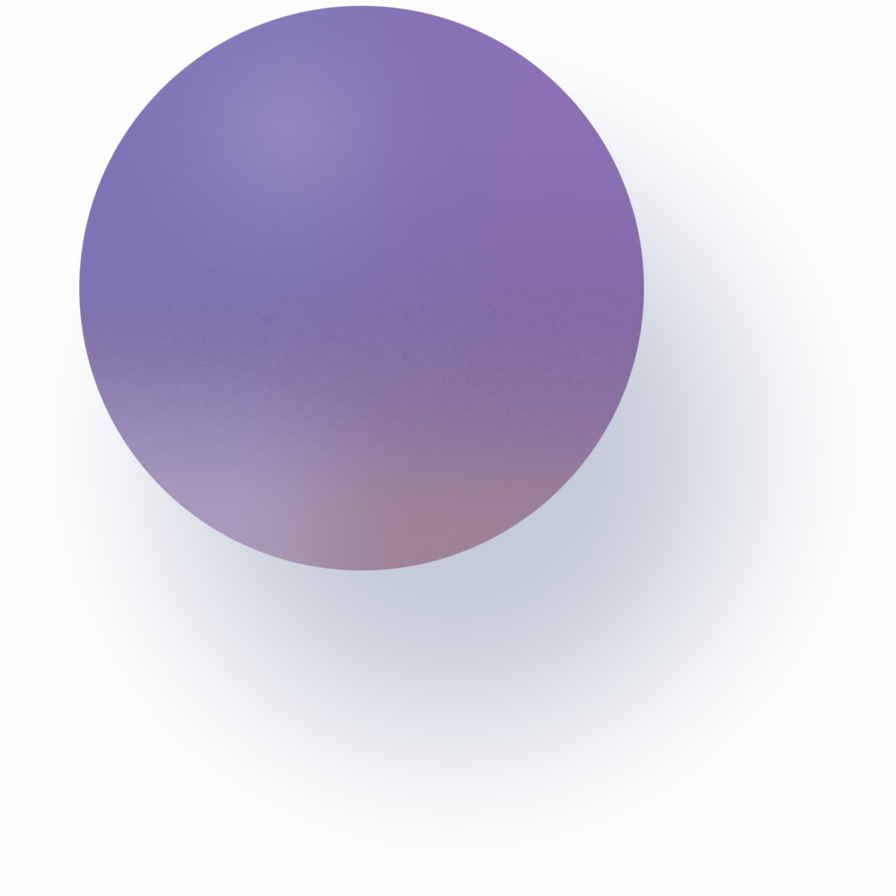
Reproduce this background procedurally as a WebGL 1 fragment shader.

```glsl
precision highp float;

uniform vec2 u_resolution;

// Layout, in canvas units
const vec2 BALL_CENTER = vec2(0.4036, 0.6784);
const float BALL_RADIUS = 0.3151;
const vec2 SHADOW_CENTER = vec2(0.508, 0.500);
const float SHADOW_INNER = 0.13;
const float SHADOW_OUTER = 0.485;
const vec2 GLOW_CENTER = vec2(0.318, 0.858);
const float GLOW_RADIUS = 0.19;
const float GLOW_STRENGTH = 0.55;
const float DUSK_HEIGHT = 0.595;
const float DUSK_WIDTH = 0.075;
const float GRAIN_CELLS = 380.0;
const float GRAIN_STRENGTH = 0.022;

// Colours
const vec3 PAPER = vec3(0.996, 0.996, 0.997);
const vec3 SHADOW = vec3(0.775, 0.797, 0.850);
const vec3 BLUE = vec3(0.490, 0.455, 0.710);
const vec3 VIOLET = vec3(0.540, 0.445, 0.710);
const vec3 PLUM = vec3(0.505, 0.405, 0.655);
const vec3 DUSK = vec3(0.515, 0.440, 0.620);
const vec3 LAVENDER = vec3(0.655, 0.600, 0.725);
const vec3 ROSE = vec3(0.620, 0.510, 0.590);
const vec3 GLOW = vec3(0.650, 0.590, 0.790);

float hash(vec2 cell) {
  return fract(sin(dot(cell, vec2(127.1, 311.7))) * 4375.85);
}

// Smoothed random value per cell, centred on zero
float grain(vec2 p) {
  vec2 cell = floor(p);
  vec2 f = smoothstep(0.0, 1.0, fract(p));
  float low = mix(hash(cell), hash(cell + vec2(1.0, 0.0)), f.x);
  float high = mix(hash(cell + vec2(0.0, 1.0)), hash(cell + 1.0), f.x);
  return mix(low, high, f.y) - 0.5;
}

vec3 ballColor(vec2 p) {
  // Cool left side, violet right side that deepens downward
  vec3 rightSide = mix(PLUM, VIOLET, smoothstep(0.62, 0.90, p.y));
  vec3 color = mix(BLUE, rightSide, smoothstep(0.24, 0.62, p.x));

  // Muted band between the cool top and the warm base
  float band = (p.y - DUSK_HEIGHT) / DUSK_WIDTH;
  color = mix(color, DUSK, 0.55 * exp(-band * band));

  // Warm base, from lavender to rose
  vec3 base = mix(LAVENDER, ROSE, smoothstep(0.25, 0.48, p.x));
  float height = p.y + 0.06 * (p.x - BALL_CENTER.x);
  color = mix(color, base, 1.0 - smoothstep(0.40, 0.65, height));

  // Soft highlight
  float glow = max(0.0, 1.0 - distance(p, GLOW_CENTER) / GLOW_RADIUS);
  color = mix(color, GLOW, GLOW_STRENGTH * pow(glow, 1.3));

  // Fine grain, strongest around the muted band
  float grainMask = 0.3 + 0.7 * exp(-0.3 * band * band);
  return color + GRAIN_STRENGTH * grainMask * grain(p * GRAIN_CELLS);
}

void main() {
  float size = min(u_resolution.x, u_resolution.y);
  vec2 p = gl_FragCoord.xy / size;
  float pixel = 1.0 / size;

  // Blurred shadow on the paper
  float shadowDist = distance(p, SHADOW_CENTER);
  float shadow = 1.0 - smoothstep(SHADOW_INNER, SHADOW_OUTER, shadowDist);
  vec3 color = mix(PAPER, SHADOW, shadow);

  // Ball with a smooth edge
  float edge = distance(p, BALL_CENTER) - BALL_RADIUS;
  color = mix(color, ballColor(p), 1.0 - smoothstep(-pixel, pixel, edge));

  gl_FragColor = vec4(color, 1.0);
}
```
